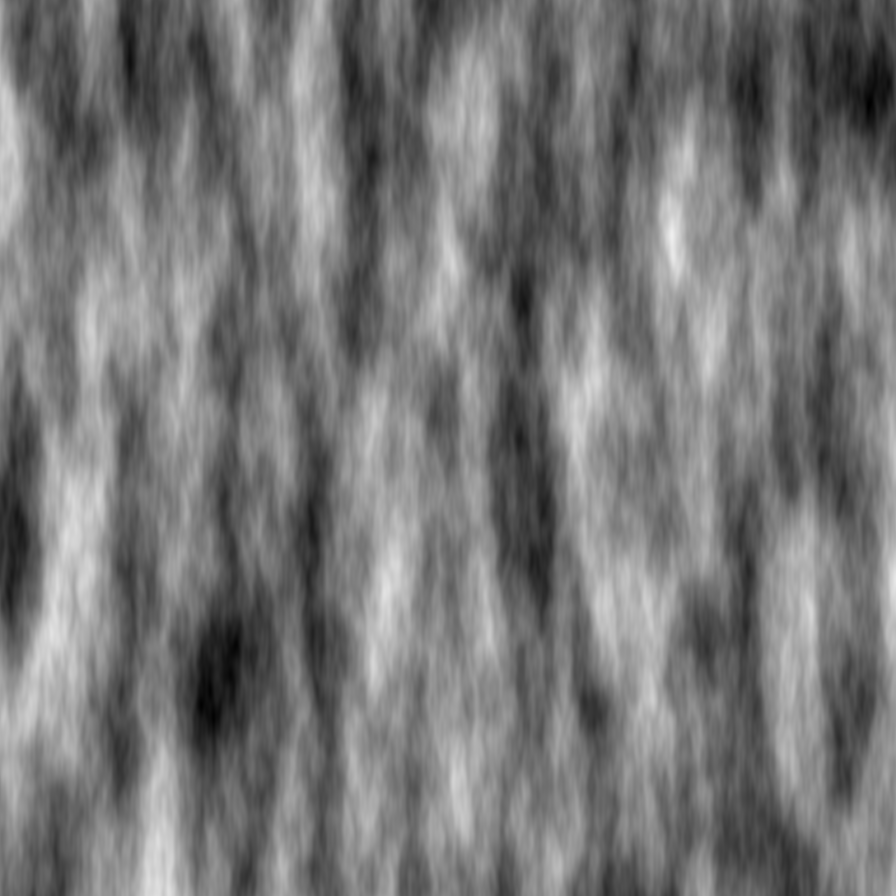
Give the GLSL for this texture, as a three.js fragment shader.

```glsl
// Soft grey vertical streaks: stretched fractal gradient noise, like brushed fibre.
varying vec2 vUv;

const vec2 STREAK_CELLS = vec2(12.0, 3.0);   // coarsest noise cells across and up
const int OCTAVES = 5;
const float LACUNARITY = 2.0;                // frequency step per octave
const float GAIN = 0.56;                     // amplitude step per octave
const vec2 OCTAVE_SHIFT = vec2(17.37, 9.71); // keeps the lattices out of line
const float MID_GREY = 0.472;
const float CONTRAST = 0.58;
const float TAU = 6.2831853;

float hash(vec2 cell) {
  vec3 p = fract(vec3(cell.xyx) * 0.1031);
  p += dot(p, p.yzx + 33.33);
  return fract((p.x + p.y) * p.z);
}

// Slope of a random unit gradient at a lattice corner
float cornerSlope(vec2 cell, vec2 offset) {
  float angle = TAU * hash(cell);
  return dot(vec2(cos(angle), sin(angle)), offset);
}

float gradientNoise(vec2 p) {
  vec2 cell = floor(p);
  vec2 f = fract(p);
  vec2 blend = f * f * f * (f * (f * 6.0 - 15.0) + 10.0);
  vec2 right = vec2(1.0, 0.0);
  vec2 up = vec2(0.0, 1.0);
  float low = mix(cornerSlope(cell, f),
                  cornerSlope(cell + right, f - right), blend.x);
  float high = mix(cornerSlope(cell + up, f - up),
                   cornerSlope(cell + 1.0, f - 1.0), blend.x);
  return mix(low, high, blend.y);
}

// Broad streaks first, then ever finer fibres
float streaks(vec2 uv) {
  vec2 p = uv * STREAK_CELLS + OCTAVE_SHIFT;
  float amplitude = 1.0;
  float sum = 0.0;
  for (int i = 0; i < OCTAVES; i++) {
    sum += amplitude * gradientNoise(p);
    p = p * LACUNARITY + OCTAVE_SHIFT;
    amplitude *= GAIN;
  }
  return sum;
}

void main() {
  float grey = clamp(MID_GREY + CONTRAST * streaks(vUv), 0.0, 1.0);
  gl_FragColor = vec4(vec3(grey), 1.0);
}
```
